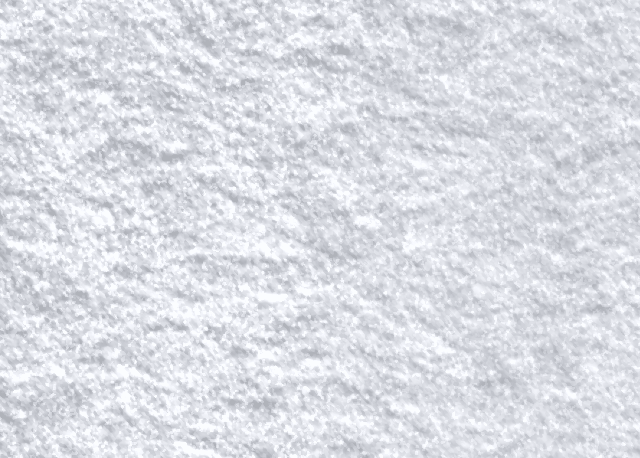
Reproduce this texture procedurally as a Shadertoy shader.

```glsl
// Sunlit powder snow: soft slanted lumps covered in fine sparkling grains.
// Layered smooth cellular noise gives the height; its slope towards the light
// and its level set the tone, then two finer cell layers add the crystals.

vec3 hash3(vec2 p) {
    vec3 q = fract(p.xyx * vec3(0.1031, 0.1030, 0.0973));
    q += dot(q, q.yxz + 33.33);
    return fract((q.xxy + q.yzz) * q.zyx);
}

// Blend of random cell levels; a larger sharpness gives crisper cells.
float cells(vec2 p, float sharpness) {
    vec2 base = floor(p), local = p - base;
    float total = 0.0, weights = 0.0;
    for (int y = -1; y <= 1; y++)
    for (int x = -1; x <= 1; x++) {
        vec2 offset = vec2(x, y);
        vec3 rnd = hash3(base + offset + 100.0);
        vec2 d = offset + 0.15 + 0.7 * rnd.xy - local;
        float w = exp(-sharpness * dot(d, d));
        total += w * rnd.z;
        weights += w;
    }
    return total / weights;
}

mat2 rotation(float a) {
    return mat2(cos(a), -sin(a), sin(a), cos(a));
}

// Lumps from small drifts down to crumbs, longer along the slope.
float snowHeight(vec2 p) {
    vec2 q = rotation(-0.3) * p * vec2(1.0, 1.45);
    float height = 0.0, amplitude = 0.8, frequency = 8.5;
    for (int i = 0; i < 4; i++) {
        height += amplitude * (cells(q * frequency + float(i) * 17.3, 7.0) - 0.5);
        amplitude *= 0.8;
        frequency *= 1.95;
        q = rotation(0.12) * q;
    }
    return height;
}

void mainImage(out vec4 fragColor, in vec2 fragCoord) {
    vec2 p = fragCoord / iResolution.y;
    float across = fragCoord.x / iResolution.x;

    // Gentle warp breaks up straight runs of lumps.
    vec2 warped = p + 0.012 * sin(p.yx * vec2(17.0, 13.0) + 2.0 * sin(p * 9.0));
    float height = snowHeight(warped);
    float relief = height - snowHeight(warped + vec2(0.005, 0.014));

    // The left is rougher, the right smoother and wind-brushed.
    float rough = mix(1.15, 0.82, smoothstep(0.35, 0.75, across));
    float tone = 0.857 + rough * (0.17 * relief + 0.07 * height);
    tone += 0.05 * (cells(p * 2.2 + 5.0, 5.0) - 0.5);

    // Crystals: short slanted grains and scattered bright glints.
    vec2 grainSpace = rotation(-0.85) * p * vec2(100.0, 165.0);
    float grain = cells(grainSpace, 10.0);
    float glint = smoothstep(0.68, 0.92, cells(p * 140.0 + 40.0, 12.0));
    tone += rough * (0.13 * (grain - 0.5) + 0.085 * (glint - 0.15));

    // Cool blue-grey shade rising to nearly white light.
    tone = clamp(tone, 0.69, 0.985);
    vec3 snow = tone + mix(vec3(0.0, 0.011, 0.041), vec3(0.0, 0.008, 0.032),
                           smoothstep(0.75, 0.97, tone));
    fragColor = vec4(min(snow, 1.0), 1.0);
}
```
